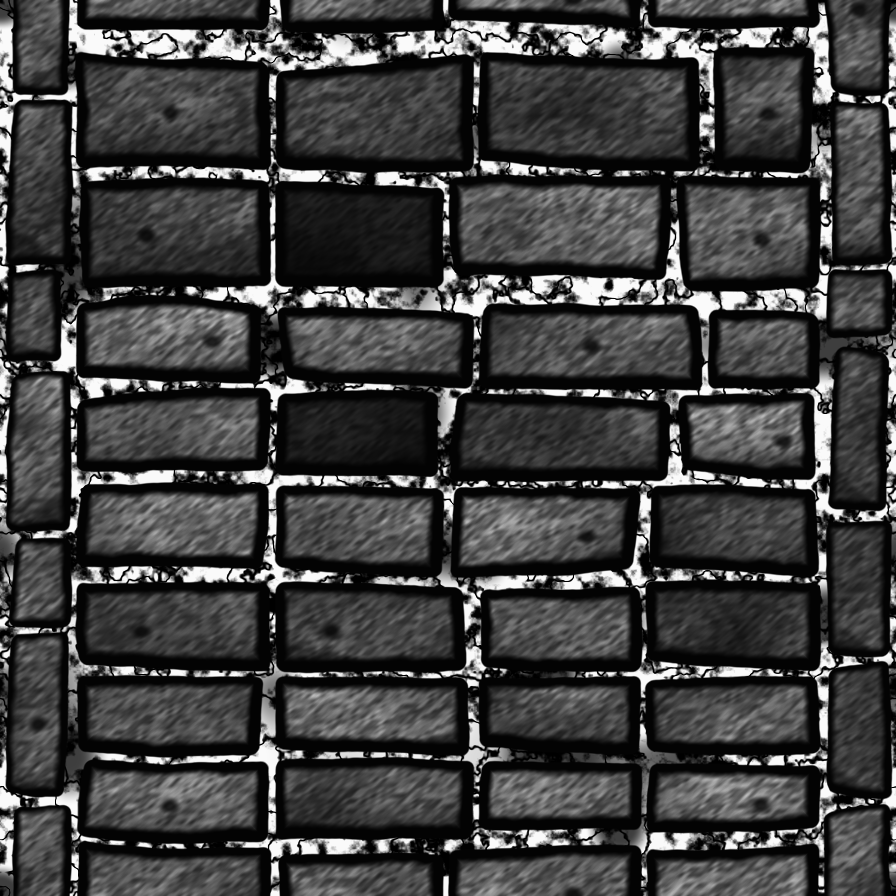
A WebGL 1 fragment shader for this texture map:

```glsl
precision highp float;
// Dark rough stone wall: nine uneven courses of four blocks between two
// upright edge columns. Joints come from formulas, each block is a slanted
// rounded box with a black rim, and periodic noise adds grain and mortar.
uniform vec2 u_resolution;

#define ROWS 9.0
#define SIDE_LEFT 0.0825
#define SIDE_RIGHT 0.9175
#define GAP 0.0024
#define SLANT 0.014
#define RIM 0.0125
#define CORNER 0.009
#define STONE_TONE 0.28
#define GRAIN 0.85
#define MORTAR_TONE 0.98

const float PI = 3.14159;

float hash(vec2 p) {
  vec3 q = fract(p.xyx * 0.1031);
  q += dot(q, q.yzx + 33.33);
  return fract((q.x + q.y) * q.z);
}

// Value noise that repeats over the unit square; freq holds whole numbers.
float noise(vec2 uv, vec2 freq) {
  vec2 p = uv * freq, cell = floor(p), f = fract(p);
  f = f * f * (3.0 - 2.0 * f);
  vec2 a = mod(cell, freq), b = mod(cell + 1.0, freq);
  return mix(mix(hash(a), hash(vec2(b.x, a.y)), f.x),
             mix(hash(vec2(a.x, b.y)), hash(b), f.x), f.y);
}

float fbm(vec2 uv, vec2 freq) {
  float sum = 0.0, amp = 0.53;
  for (int i = 0; i < 4; i++) {
    sum += amp * noise(uv, freq);
    freq *= 2.0;
    amp *= 0.5;
  }
  return sum;
}

// Wavy joint above a course, measured downward from the top.
float courseEdge(float i, float x) {
  float t = i / ROWS;
  float wave = noise(vec2(x, (mod(i, ROWS) + 0.5) / ROWS), vec2(5.0, ROWS)) - 0.5;
  return 0.047 + t + 0.05 * abs(sin(PI * t)) + 0.0156 * sin(2.0 * PI * t)
       + 0.006 * cos(4.0 * PI * t - 2.1) + 0.016 * wave;
}

// Joint in an edge column: long and short blocks in pairs.
float sideEdge(float k, float right) {
  float shift = k > 1.5 && k < 3.5 ? -0.022 : (k > 3.5 && k < 4.5 ? 0.033 : 0.0);
  float wrapped = step(5.5, k);
  return mix(0.109 + 0.297 * floor(k * 0.5) + 0.19 * mod(k, 2.0) + shift * right,
             1.109, wrapped);
}

// Uneven inset of one block side, t running along that side.
float inset(float seed, float t) {
  float bend = mix(hash(vec2(seed, 1.7)), hash(vec2(seed, 8.3)), t);
  return GAP + SLANT * bend * bend * bend;
}

// Depth inside a rounded box from its left, right, top and bottom depths.
float roundedDepth(vec4 e) {
  vec2 q = CORNER - min(e.xz, e.yw);
  return CORNER - length(max(q, 0.0)) - min(max(q.x, q.y), 0.0);
}

float relief(vec2 uv) {
  return fbm(uv, vec2(14.0)) + 0.22 * fbm(vec2(uv.x + uv.y, uv.y), vec2(90.0, 60.0));
}

void main() {
  vec2 uv = gl_FragCoord.xy / u_resolution;
  uv.y = 1.0 - uv.y;
  float px = 1.0 / min(u_resolution.x, u_resolution.y);
  vec2 p = uv + 0.005 * (vec2(fbm(uv, vec2(24.0)), fbm(uv.yx, vec2(27.0))) - 0.5);

  // Find the block: bounds lo and hi, and an id of column and course.
  vec2 lo, hi, id = vec2(0.0);
  float wideTop = 0.0, wideBottom = 0.0;
  float right = step(0.5, p.x);
  bool side = p.x < SIDE_LEFT || p.x > SIDE_RIGHT;
  if (side) {
    p.y += step(p.y, sideEdge(0.0, right));
    for (int k = 0; k < 6; k++) if (p.y > sideEdge(float(k), right)) id.y = float(k);
    id.x = 6.0 + right;
    lo = vec2(mix(0.004, SIDE_RIGHT, right), sideEdge(id.y, right));
    hi = vec2(mix(SIDE_LEFT, 0.998, right), sideEdge(id.y + 1.0, right));
  } else {
    p.y += step(p.y, courseEdge(0.0, p.x));
    for (int i = 0; i < 9; i++) if (p.y > courseEdge(float(i), p.x)) id.y = float(i);
    bool upper = id.y < 3.5;
    float wide = upper ? 1.0 - mod(id.y, 2.0) : step(4.5, id.y) * step(id.y, 7.5);
    vec3 joint = vec3(0.305, 0.498 + 0.033 * wide, upper ? 0.752 + 0.035 * wide : 0.719);
    id.x = dot(step(joint, p.xxx), vec3(1.0));
    lo.x = id.x < 0.5 ? SIDE_LEFT : id.x < 1.5 ? joint.x : id.x < 2.5 ? joint.y : joint.z;
    hi.x = id.x < 0.5 ? joint.x : id.x < 1.5 ? joint.y : id.x < 2.5 ? joint.z : SIDE_RIGHT;
    lo.y = courseEdge(id.y, p.x);
    hi.y = courseEdge(id.y + 1.0, p.x);
    wideTop = upper ? wide * 0.022 * noise(uv, vec2(6.0, 3.0)) : 0.0;
    wideBottom = id.y > 7.5 ? 0.009 : 0.0;
  }

  // Block outline and the lit face inside its rim.
  vec2 s = (p - lo) / (hi - lo);
  float seed = id.x * 11.0 + id.y * 3.7, rnd = hash(id + 21.0);
  vec4 depth = vec4(p - lo, hi - p).xzyw
    - vec4(inset(seed, s.y), inset(seed + 0.9, s.y),
           inset(seed + 1.8, s.x) + wideTop, inset(seed + 2.7, s.x) + wideBottom);
  float block = smoothstep(-px, px, roundedDepth(depth));
  float rim = side ? RIM * 0.6 : RIM;
  float faceDepth = roundedDepth(depth - vec4(0.0, 0.003, 0.0, 0.003));
  float face = smoothstep(rim - 0.005, rim + 0.004, faceDepth + 0.006 * (fbm(uv, vec2(40.0)) - 0.5));

  // Stone: tone per block, broad facets, slanted grain and a few pits.
  float tone = STONE_TONE * (0.72 + 0.65 * rnd);
  if (!side && id.y < 0.5) tone *= 0.75;
  if (id.x == 1.0 && (id.y == 1.0 || id.y == 3.0)) tone *= 0.2;
  float facet = 0.55 + 0.85 * noise(uv, vec2(11.0, 17.0)) + 0.25 * (0.5 - s.y);
  float ridge = s.y - 0.85 + (rnd - 0.5) * (s.x - 0.5);
  facet *= 1.0 - 0.4 * smoothstep(-0.02, 0.05, ridge);
  float light = 1.0 + 2.2 * (relief(uv) - relief(uv + vec2(0.003, 0.004)));
  float grain = 1.0 + GRAIN * (noise(vec2(uv.x + uv.y, uv.y), vec2(190.0, 170.0)) - 0.5);
  vec2 pitAt = mix(lo, hi, vec2(0.25 + 0.5 * rnd, 0.55));
  float pit = step(0.6, hash(id + 5.0)) * (1.0 - smoothstep(0.003, 0.012, length((p - pitAt) * vec2(0.8, 1.0))));
  float stone = 0.012 + face * tone * facet * max(light, 0.1) * grain * (1.0 - 0.8 * pit);

  // Mortar: bright with black cracks and worn dark stretches.
  float crack = abs(fbm(uv, vec2(38.0)) - 0.5);
  float speck = smoothstep(0.25, 0.55, fbm(uv.yx, vec2(75.0)));
  float wear = smoothstep(0.12, 0.4, noise(uv, vec2(13.0)));
  float mortar = MORTAR_TONE * smoothstep(0.005, 0.06, crack) * speck * mix(0.25, 1.0, wear);

  gl_FragColor = vec4(vec3(clamp(mix(mortar, stone, block), 0.0, 1.0)), 1.0);
}
```
